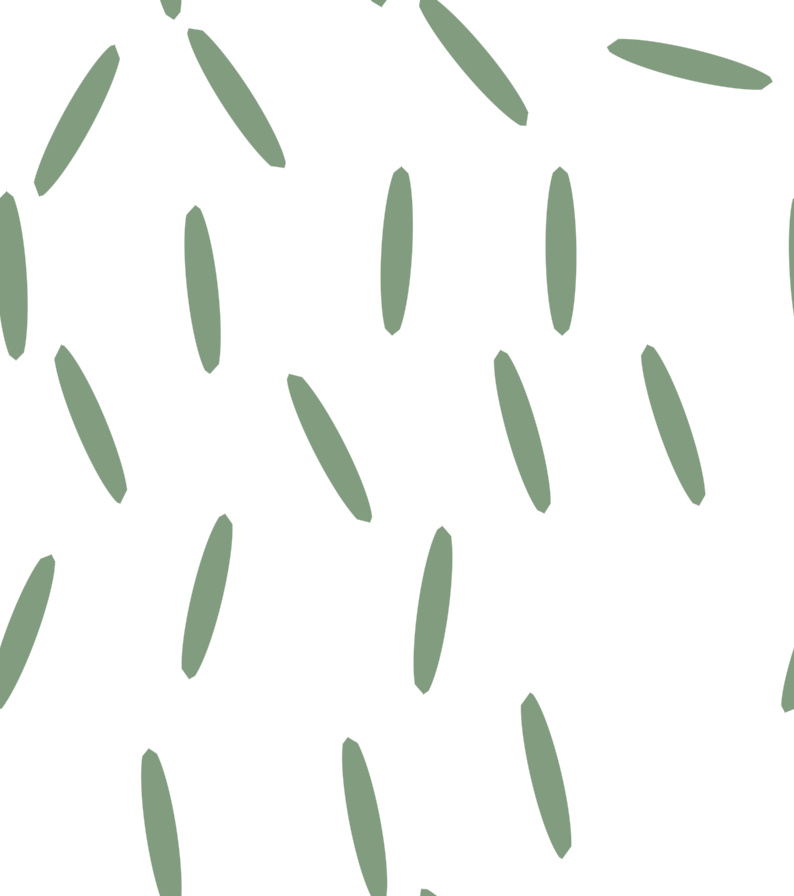
Reproduce this pattern procedurally as a WebGL 1 fragment shader.

```glsl
precision highp float;
// Sparse slender green leaves scattered on white, tiling in both directions.
uniform vec2 u_resolution;

float hash(float n) {
  return fract(sin(n * 12.9898) * 43758.5453);
}

// Approximate distance to a slim ellipse whose ends are cut to skewed points.
float leafDistance(vec2 p, float skew) {
  vec2 radii = vec2(0.0172, 0.099);
  float k = length(p / radii);
  float body = k * (k - 1.0) / (length(p / (radii * radii)) + 0.001);
  float tip = (abs(p.y) + 0.9 * abs(p.x + skew * p.y) - 0.0945) / 1.345;
  return max(body, tip);
}

void main() {
  vec2 uv = gl_FragCoord.xy / u_resolution;
  float aspect = u_resolution.x / u_resolution.y;
  float nearest = 1.0;

  // 18 of the 20 sites of a wrapping lattice; the two unused leave a clearing.
  for (int i = 0; i < 18; i++) {
    float id = float(i);
    vec2 jitter = vec2(hash(id + 1.7), hash(id + 41.3)) - 0.5;
    vec2 center = id * vec2(0.15, 0.8) + vec2(0.08, -0.1) + jitter * vec2(0.08, 0.07);
    vec2 offset = fract(uv - center + 0.5) - 0.5;
    offset.x *= aspect;

    // Shuffled ranks spread the tilts: most lean slightly left, one lies flat.
    float rank = (mod(id * 7.0, 18.0) + 0.5) / 9.0 - 1.0;
    float tilt = 0.17 + 0.35 * rank + 0.4 * rank * rank * rank + 0.5 * step(0.9, rank);
    float c = cos(tilt), s = sin(tilt);
    vec2 local = vec2(c * offset.x + s * offset.y, c * offset.y - s * offset.x);

    float skew = 0.08 * (hash(id + 73.9) - 0.5);
    nearest = min(nearest, leafDistance(local, skew));
  }

  float coverage = clamp(0.5 - nearest * u_resolution.y / 1.4, 0.0, 1.0);
  vec3 leafGreen = vec3(0.51, 0.61, 0.5);
  gl_FragColor = vec4(mix(vec3(1.0), leafGreen, coverage), 1.0);
}
```
